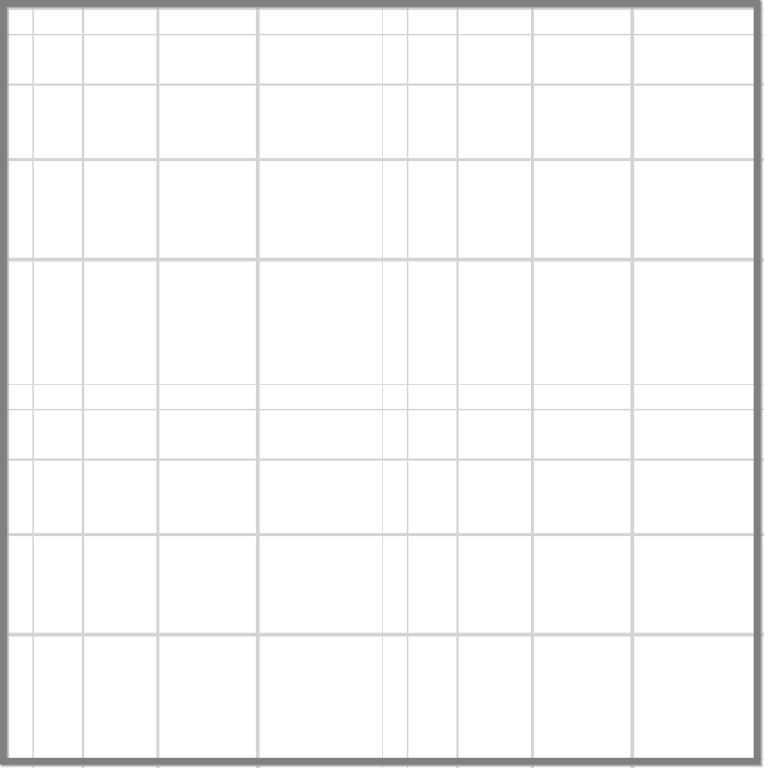
This pattern is drawn by a Shadertoy shader. Its source:

```glsl
// Two by two repeats of a pale grid whose gaps and lines widen step by step, in a grey frame.

// Share of a pixel of size px covered by a line of the given width, d away from its centre.
vec2 lineCoverage(vec2 d, float width, float px) {
    vec2 near = max(d - 0.5 * px, -0.5 * width);
    vec2 far = min(d + 0.5 * px, vec2(0.5 * width));
    return clamp((far - near) / px, 0.0, 1.0);
}

// Signed distance to a square-cornered frame.
float frameDistance(vec2 p) {
    vec2 q = abs(p - vec2(253.8, 254.9)) - vec2(251.6, 252.6);
    return abs(max(q.x, q.y)) - 2.3;
}

void mainImage(out vec4 fragColor, in vec2 fragCoord) {
    // Canvas spans 510 by 512 units, measured from the upper left
    vec2 uv = fragCoord / iResolution.xy;
    vec2 p = vec2(uv.x, 1.0 - uv.y) * vec2(510.0, 512.0);
    float px = 512.0 / iResolution.y;

    // Five lines per repeat at triangular-number offsets, each wider than the last
    const float period = 250.0;
    vec2 ink = vec2(0.0);
    for (int i = 0; i < 5; i++) {
        float n = float(i);
        float offset = period * n * (n + 1.0) / 30.0;
        vec2 local = p - vec2(5.4, 6.4) - offset;
        vec2 d = abs(mod(local + 0.5 * period, period) - 0.5 * period);
        ink = max(ink, lineCoverage(d, 0.5 * (n + 1.0), px));
    }
    float shade = mix(1.0, 0.83, max(ink.x, ink.y));

    // Soft shadow falling to the lower right, then the frame itself
    float shadow = 1.0 - smoothstep(-1.0, 1.3, frameDistance(p - 1.0));
    shade = mix(shade, 0.65, shadow);
    float frame = clamp(0.5 - frameDistance(p) / px, 0.0, 1.0);
    shade = mix(shade, 0.5, frame);

    fragColor = vec4(vec3(shade), 1.0);
}
```
